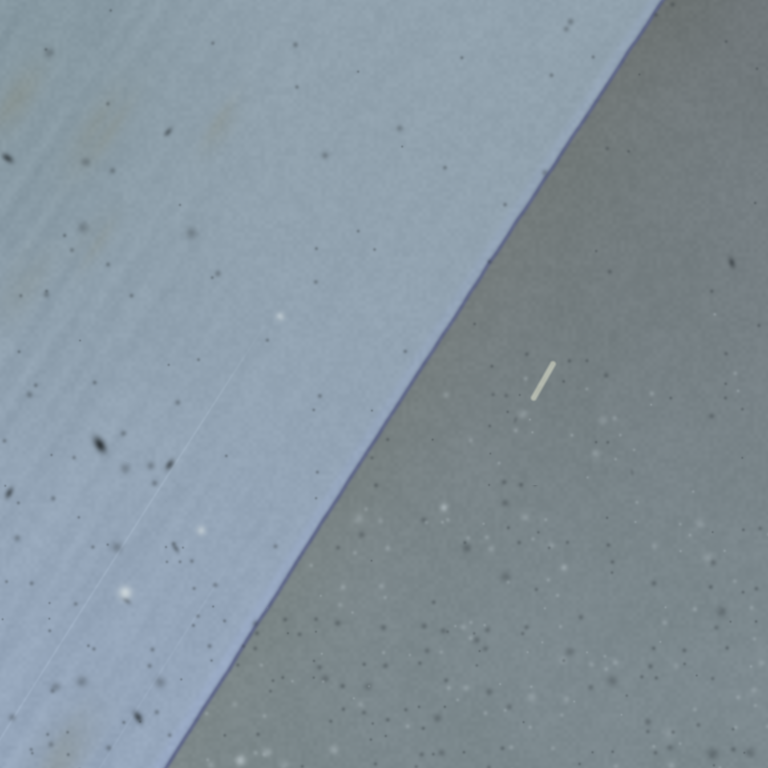
A Shadertoy shader for this texture:

```glsl
const vec2 EDGE_FOOT = vec2(0.217, 0.0);
const vec2 EDGE_DIR = vec2(0.5426, 0.8400);
const float EDGE_BOW = 0.005;
const float LINE_WIDTH = 0.0024;
const vec3 LINE_COLOR = vec3(0.34, 0.37, 0.52);
const vec3 RIM_TINT = vec3(0.012, 0.012, 0.035);
const vec3 STAIN_COLOR = vec3(0.53, 0.56, 0.53);
const vec3 DARK_COLOR = vec3(0.20, 0.23, 0.25);
const vec3 LIGHT_COLOR = vec3(0.78, 0.82, 0.84);
const float GRAIN = 0.022;
const float MOTTLE = 0.035;

// Dark pits: centre, radius, lean angle from vertical
const vec4 PITS[11] = vec4[11](
    vec4(0.130, 0.421, 0.0105, 0.55), vec4(0.221, 0.395, 0.0075, -0.6),
    vec4(0.180, 0.066, 0.0080, 0.55), vec4(0.219, 0.828, 0.0065, -0.7),
    vec4(0.010, 0.794, 0.0080, 0.90), vec4(0.953, 0.658, 0.0070, 0.3),
    vec4(0.229, 0.286, 0.0060, 0.60), vec4(0.165, 0.218, 0.0060, 0.9),
    vec4(0.671, 0.453, 0.0048, -0.4), vec4(0.012, 0.358, 0.0075, -0.5),
    vec4(0.823, 0.385, 0.0045, 0.2));
// Bright flecks: centre, radius, strength
const vec4 FLECKS[8] = vec4[8](
    vec4(0.163, 0.228, 0.0085, 0.95), vec4(0.262, 0.309, 0.0060, 0.65),
    vec4(0.365, 0.588, 0.0055, 0.60), vec4(0.313, 0.010, 0.0065, 0.60),
    vec4(0.578, 0.339, 0.0050, 0.45), vec4(0.348, 0.020, 0.0060, 0.35),
    vec4(0.734, 0.261, 0.0045, 0.35), vec4(0.435, 0.024, 0.0060, 0.30));
// Ochre stains: centre, width, strength
const vec4 STAINS[6] = vec4[6](
    vec4(0.130, 0.830, 0.024, 0.65), vec4(0.020, 0.870, 0.020, 0.60),
    vec4(0.289, 0.837, 0.015, 0.45), vec4(0.078, 0.015, 0.026, 0.65),
    vec4(0.124, 0.688, 0.016, 0.40), vec4(0.030, 0.630, 0.022, 0.35));

float hash(vec2 p) {
    vec3 q = fract(vec3(p.xyx) * 0.1031);
    q += dot(q, q.yzx + 33.33);
    return fract((q.x + q.y) * q.z);
}

float noise(vec2 p) {
    vec2 i = floor(p), f = fract(p);
    f = f * f * (3.0 - 2.0 * f);
    return mix(mix(hash(i), hash(i + vec2(1, 0)), f.x),
               mix(hash(i + vec2(0, 1)), hash(i + vec2(1, 1)), f.x), f.y);
}

float fbm(vec2 p) {
    float sum = 0.0, amp = 0.5;
    for (int i = 0; i < 4; i++) {
        sum += amp * noise(p);
        p = p * 2.03 + 17.1;
        amp *= 0.5;
    }
    return sum;
}

float blob(vec2 q) { return exp(-dot(q, q)); }

float segment(vec2 p, vec2 a, vec2 b) {
    vec2 ab = b - a;
    return length(p - a - ab * clamp(dot(p - a, ab) / dot(ab, ab), 0.0, 1.0));
}

// One jittered soft dot in some of the grid cells
float specks(vec2 p, float cells, float density) {
    vec2 id = floor(p * cells);
    vec2 jitter = 0.3 + 0.4 * vec2(hash(id + 3.1), hash(id + 8.7));
    float size = mix(0.08, 0.17, hash(id + 5.3));
    return step(1.0 - density, hash(id)) * blob((fract(p * cells) - jitter) / size);
}

void mainImage(out vec4 fragColor, in vec2 fragCoord) {
    vec2 p = fragCoord / iResolution.xy;
    float pixel = 1.0 / iResolution.y;
    vec2 normal = vec2(EDGE_DIR.y, -EDGE_DIR.x);
    float across = dot(p - EDGE_FOOT, normal) + EDGE_BOW * 3.0 * p.y * (1.0 - p.y);
    float along = dot(p - EDGE_FOOT, EDGE_DIR);
    float edge = across + 0.0015 * (noise(vec2(along * 45.0, 2.0)) - 0.5);
    float right = smoothstep(-pixel - 0.001, pixel + 0.001, edge);

    // Pale plate with brushed streaks
    vec3 pale = mix(vec3(0.585, 0.652, 0.735), vec3(0.567, 0.633, 0.680), smoothstep(0.0, 0.9, p.y));
    pale -= vec3(0.045, 0.04, 0.05) * smoothstep(0.4, 0.0, p.x) * smoothstep(0.3, 1.0, p.y);
    float streak = noise(vec2(across * 75.0, along * 6.0)) - 0.5;
    pale += streak * mix(0.035, 0.010, smoothstep(0.0, 0.45, p.x));
    for (int i = 0; i < STAINS.length(); i++) {
        vec4 s = STAINS[i];
        vec2 q = p - s.xy;
        float shape = blob(vec2(dot(q, normal), dot(q, EDGE_DIR) * 0.4) / s.z);
        pale = mix(pale, STAIN_COLOR, s.w * shape * (0.7 + streak));
    }
    float scratch = exp(-pow((across + 0.202) / 0.0018, 2.0)) * smoothstep(0.62, 0.45, p.y);
    scratch += 0.6 * exp(-pow((across + 0.073) / 0.0018, 2.0)) * smoothstep(0.30, 0.2, p.y);
    pale += 0.03 * scratch;
    pale += RIM_TINT * exp(-pow((edge + 0.009) / 0.007, 2.0));

    // Grey plate, darker towards the top right
    vec3 grey = mix(vec3(0.485, 0.535, 0.555), vec3(0.455, 0.492, 0.508), smoothstep(0.1, 0.75, p.y));
    grey -= vec3(0.02, 0.025, 0.025) * smoothstep(0.75, 1.0, p.y);
    grey -= vec3(0.005, 0.012, 0.03) * exp(-max(across, 0.0) * 9.0);
    grey += MOTTLE * (fbm(p * 8.0) - 0.47) * vec3(1.0, 0.9, 1.2);

    vec3 color = mix(pale, grey, right);
    color = mix(color, LINE_COLOR, 0.75 * exp(-pow(edge / (LINE_WIDTH + 0.5 * pixel), 2.0)));

    // Scattered dust, denser in the lower half
    float low = smoothstep(0.75, 0.15, p.y);
    float clear = mix(smoothstep(0.42, 0.15, p.x), 1.0, right);
    for (int i = 0; i < 3; i++) {
        float cells = 22.0 + 15.0 * float(i);
        vec2 shift = vec2(7.3, 4.1) * float(i);
        color = mix(color, DARK_COLOR, 0.30 * specks(p + shift, cells, 0.03 + 0.08 * low * clear));
        color = mix(color, LIGHT_COLOR, 0.22 * specks(p + shift + 2.7, cells, 0.10 * low * right));
    }

    // Larger pits, flecks and the bright sliver
    for (int i = 0; i < PITS.length(); i++) {
        vec4 m = PITS[i];
        vec2 q = p - m.xy, axis = vec2(-sin(m.w), cos(m.w));
        vec2 local = vec2(dot(q, vec2(axis.y, -axis.x)) * 1.7, dot(q, axis)) / m.z;
        float strength = smoothstep(0.002, 0.0115, m.z);
        color = mix(color, DARK_COLOR * 0.9, strength * blob(local));
    }
    for (int i = 0; i < FLECKS.length(); i++) {
        vec4 m = FLECKS[i];
        color = mix(color, LIGHT_COLOR, m.w * blob((p - m.xy) / m.z));
    }
    float sliver = segment(p, vec2(0.695, 0.482), vec2(0.720, 0.526));
    color = mix(color, vec3(0.73, 0.75, 0.70), 0.9 * smoothstep(0.0045 + pixel, 0.0015, sliver));

    // Fine grain
    color += GRAIN * (noise(p * 190.0) + 0.6 * noise(p * 85.0 + 9.0) - 0.8);
    fragColor = vec4(clamp(color, 0.0, 1.0), 1.0);
}
```
